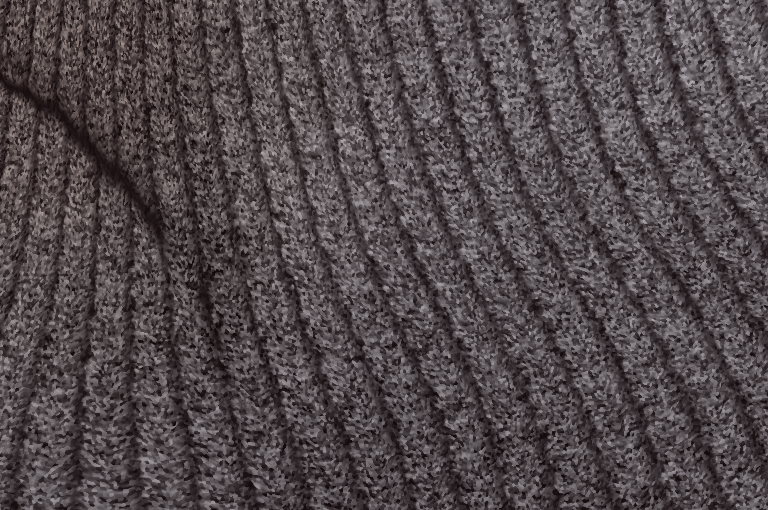
This texture is drawn by a Shadertoy shader. Its source:

```glsl
// Draped rib-knit wool: curved ribs, rows of loops, flecked yarn and one deep crease.

const float TAU = 6.2831853;
const vec3 SHADOW_WOOL = vec3(0.080, 0.045, 0.053);
const vec3 LIGHT_WOOL = vec3(0.630, 0.608, 0.628);
const vec3 WARM_TINT = vec3(1.04, 0.98, 0.92);

vec3 hash3(vec2 p) {
    vec3 q = fract(p.xyx * vec3(0.1031, 0.1030, 0.0973));
    q += dot(q, q.yxz + 33.33);
    return fract((q.xxy + q.yzz) * q.zyx);
}

// Smooth cellular noise: random cell values blended by distance.
float cellular(vec2 p, float sharpness) {
    vec2 cell = floor(p), local = fract(p);
    float total = 0.0, weights = 0.0;
    for (int j = -1; j <= 1; j++)
    for (int i = -1; i <= 1; i++) {
        vec2 offset = vec2(i, j);
        vec3 rnd = hash3(cell + offset);
        vec2 delta = offset + rnd.xy - local;
        float w = exp(-sharpness * dot(delta, delta));
        total += w * rnd.z;
        weights += w;
    }
    return total / max(weights, 1e-5);
}

// Soft elliptical patch of light or shade.
float patchAt(vec2 p, vec2 center, vec2 size) {
    vec2 q = (p - center) / size;
    return exp(-dot(q, q));
}

// Signed height below the crease; p.y runs downward.
float belowCrease(vec2 p) {
    float wobble = 0.006 * sin(p.x * 42.0) + 0.004 * sin(p.x * 95.0);
    return p.y - (0.15 + 0.5 * p.x + 1.5 * p.x * p.x + wobble);
}

// Rib count from the left edge, bent by the drape of the cloth.
float ribPhase(vec2 p) {
    float lean = 0.36 * smoothstep(-0.05, 0.95, p.x)
               + 0.12 * smoothstep(0.9, 1.5, p.x)
               - 0.25 * (1.0 - smoothstep(-0.2, 0.45, p.x));
    float t = p.y - 0.5;
    float x = p.x - lean * (t + 0.05 * sin(TAU * t));
    x += 0.005 * sin(p.y * 9.0 + p.x * 4.0);
    return 13.4 * x - 1.4 * x * x;
}

// Sideways slip of the ribs under the crease, easing out past its end.
float ribSlip(vec2 p, float below) {
    float width = 0.012 + 0.25 * smoothstep(0.25, 0.42, p.x);
    return -0.5 * smoothstep(-width, width, below) * (1.0 - smoothstep(0.05, 0.55, p.x));
}

// Rounded rib between narrow grooves, with a faint seam of stitches.
float ribProfile(float across) {
    float body = smoothstep(0.0, 0.13, across) * (1.0 - smoothstep(0.74, 1.0, across));
    float seam = exp(-pow((across - 0.52) / 0.07, 2.0));
    return body - 0.13 * seam;
}

// Slanted loops, mirrored about the middle of the rib.
float stitchRows(float across, float along, float jitter) {
    float slant = 1.4 * abs(across - 0.52);
    return sin(TAU * (along * 55.0 + slant + 0.8 * jitter));
}

float clothLight(vec2 p) {
    float light = 0.45 + 0.02 * sin(p.x * 5.0 - p.y * 6.0);
    light += 0.14 * patchAt(p, vec2(1.25, 0.02), vec2(0.55, 0.40));
    light += 0.07 * patchAt(p, vec2(0.58, 0.36), vec2(0.16, 0.25));
    light += 0.06 * patchAt(p, vec2(0.13, 0.42), vec2(0.16, 0.16));
    light -= 0.11 * patchAt(p, vec2(0.42, 0.55), vec2(0.07, 0.20));
    light -= 0.08 * patchAt(p, vec2(0.30, 0.20), vec2(0.16, 0.22));
    light -= 0.08 * patchAt(p, vec2(1.00, 1.10), vec2(0.90, 0.35));
    return light;
}

// Dark crease that thins toward both ends, with a shaded upper lip.
float creaseShade(vec2 p, float below) {
    float fade = 1.0 - smoothstep(0.30, 0.36, p.x);
    float width = 0.016 + 0.014 * smoothstep(0.0, 0.22, p.x);
    float core = exp(-pow(below / width, 2.0));
    float lip = 0.35 * exp(-pow((below + 0.035) / 0.04, 2.0));
    float tail = 0.7 * patchAt(p, vec2(0.405, 0.575), vec2(0.012, 0.06));
    return clamp(max(core, lip) * fade + tail, 0.0, 1.0);
}

void mainImage(out vec4 fragColor, in vec2 fragCoord) {
    vec2 p = fragCoord / iResolution.y;
    p.y = 1.0 - p.y;

    // Coordinates across and along the ribs
    float below = belowCrease(p);
    float phase = ribPhase(p);
    float along = p.y + 0.19 * p.x * p.x - 0.06 * p.x;

    // Yarn irregularity and fine flecks
    float fuzz = cellular(vec2(phase * 7.0, along * 75.0), 8.0) - 0.5;
    float across = fract(phase + ribSlip(p, below) + 0.14 * fuzz);
    float slanted = along * 165.0 + 4.0 * abs(across - 0.52);
    float fleck = cellular(vec2(phase * 17.0, slanted), 14.0) - 0.5;

    // Shading
    float body = ribProfile(across);
    float tone = clothLight(p) * (0.42 + 0.66 * body);
    tone += stitchRows(across, along, fuzz) * 0.07 * (0.3 + body);
    tone += (0.62 * fleck + 0.24 * fuzz) * (0.50 + 0.60 * body);
    tone *= 1.0 - 0.88 * creaseShade(p, below);

    // Wool colour, warmer toward the upper left
    vec3 color = mix(SHADOW_WOOL, LIGHT_WOOL, clamp(tone, 0.0, 1.1));
    float warmth = patchAt(p, vec2(0.1, 0.1), vec2(0.45, 0.50));
    fragColor = vec4(color * mix(vec3(1.0), WARM_TINT, warmth), 1.0);
}
```
